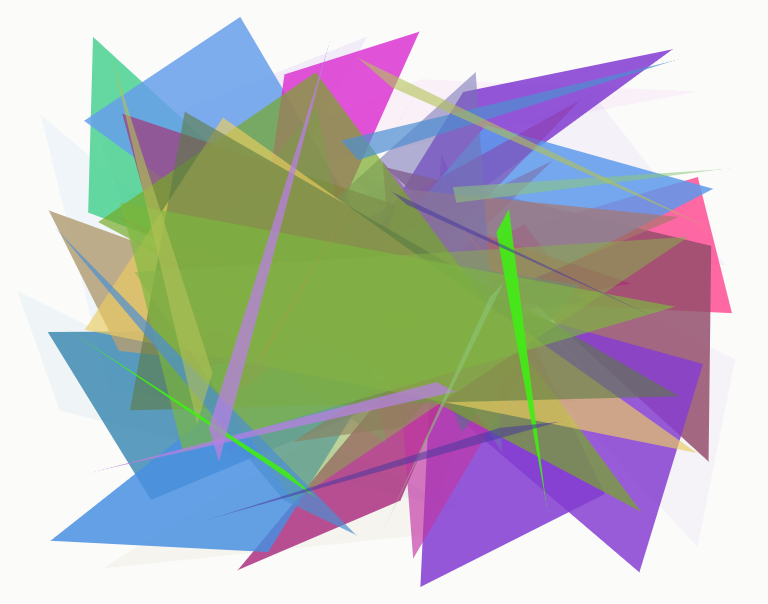
Reproduce this background procedurally as a Shadertoy shader.

```glsl
// Overlapping translucent triangles in a bright, spiky heap on white.

const vec3 PAPER = vec3(0.985, 0.988, 0.982);
const vec3 PLUM = vec3(0.60, 0.22, 0.38);
const float TAU = 6.2831853;
const float GOLDEN_ANGLE = 2.39996;
const float SQUARENESS = 0.6;     // how far the heap reaches into the corners
const float SPIKE_ALPHA = 0.84;
const int VEILS = 7;
const int SPIKES = 13;
const int SHARDS = 12;
const int WEDGES = 5;
const int SLIVERS = 14;

// Spike colours, counter-clockwise from the right.
const vec3 SPIKE_INK[SPIKES] = vec3[SPIKES](
    vec3(1.00, 0.30, 0.58), vec3(0.36, 0.60, 0.92), vec3(0.50, 0.22, 0.82),
    vec3(0.86, 0.20, 0.82), vec3(0.40, 0.62, 0.92), vec3(0.28, 0.82, 0.56),
    vec3(0.70, 0.62, 0.46), vec3(0.24, 0.54, 0.70), vec3(0.28, 0.56, 0.88),
    vec3(0.67, 0.18, 0.50), vec3(0.50, 0.22, 0.82), vec3(0.52, 0.24, 0.82),
    vec3(0.58, 0.30, 0.42));

// Colour and opacity of the broad central wedges.
const vec4 WEDGE_INK[WEDGES] = vec4[WEDGES](
    vec4(0.46, 0.66, 0.14, 0.68), vec4(0.92, 0.80, 0.38, 0.66),
    vec4(0.36, 0.48, 0.26, 0.60), vec4(0.48, 0.72, 0.24, 0.66),
    vec4(0.52, 0.70, 0.28, 0.50));

const vec4 SLIVER_INK[7] = vec4[7](
    vec4(0.55, 0.78, 0.48, 0.55), vec4(0.30, 0.56, 0.82, 0.70),
    vec4(0.25, 0.93, 0.08, 0.90), vec4(0.85, 0.52, 0.22, 0.55),
    vec4(0.72, 0.50, 0.88, 0.75), vec4(0.28, 0.22, 0.62, 0.55),
    vec4(0.70, 0.76, 0.34, 0.60));

// Next random value in 0..1.
float rand(inout uint seed) {
    seed = seed * 747796405u + 2891336453u;
    uint word = ((seed >> ((seed >> 28u) + 4u)) ^ seed) * 277803737u;
    return float(((word >> 22u) ^ word) >> 8u) / 16777216.0;
}

float randIn(inout uint seed, float low, float high) {
    return mix(low, high, rand(seed));
}

// Point around the centre; radius 0.5 just touches the canvas border.
vec2 polar(float angle, float radius) {
    vec2 dir = vec2(cos(angle), sin(angle));
    float reach = mix(1.0, 1.0 / max(abs(dir.x), abs(dir.y)), SQUARENESS);
    return dir * reach * radius * vec2(iResolution.x / iResolution.y, 1.0);
}

float cross2(vec2 a, vec2 b) { return a.x * b.y - a.y * b.x; }

float edgeDistance(vec2 p, vec2 a, vec2 b) {
    return cross2(normalize(b - a), p - a);
}

// Antialiased inwards only, so nothing leaks across the border.
float triangle(vec2 p, vec2 a, vec2 b, vec2 c) {
    float winding = sign(cross2(b - a, c - a));
    float inside = winding * edgeDistance(p, a, b);
    inside = min(inside, winding * edgeDistance(p, b, c));
    inside = min(inside, winding * edgeDistance(p, c, a));
    return clamp(inside * iResolution.y, 0.0, 1.0);
}

void mainImage(out vec4 fragColor, in vec2 fragCoord) {
    vec2 p = (fragCoord - 0.5 * iResolution.xy) / iResolution.y;
    vec3 col = PAPER;
    uint seed = 29u;

    // Barely visible veils
    for (int i = 0; i < VEILS; i++) {
        float t = GOLDEN_ANGLE * float(i) + 0.7;
        vec2 a = polar(t, randIn(seed, 0.44, 0.49));
        vec2 b = polar(t + randIn(seed, 0.4, 1.0), randIn(seed, 0.35, 0.48));
        vec2 c = polar(t + randIn(seed, 1.6, 3.0), randIn(seed, 0.1, 0.4));
        vec3 ink = SPIKE_INK[(i * 4 + 3) % SPIKES];
        col = mix(col, ink, randIn(seed, 0.03, 0.15) * triangle(p, a, b, c));
    }
    // Strong spikes pointing outwards, stacked in shuffled order
    for (int i = 0; i < SPIKES; i++) {
        int k = (i * 5) % SPIKES;
        float t = TAU * (float(k) + randIn(seed, -0.3, 0.3)) / float(SPIKES);
        vec2 a = polar(t, randIn(seed, 0.44, 0.49));
        vec2 b = polar(t + randIn(seed, 0.35, 0.8), randIn(seed, 0.29, 0.44));
        vec2 c = polar(t + randIn(seed, 2.0, 3.6), randIn(seed, 0.06, 0.3));
        col = mix(col, SPIKE_INK[k], SPIKE_ALPHA * triangle(p, a, b, c));
    }
    // Thinner shards that muddle the middle
    for (int i = 0; i < SHARDS; i++) {
        float t = GOLDEN_ANGLE * float(i);
        vec2 a = polar(t, randIn(seed, 0.22, 0.43));
        vec2 b = polar(t + randIn(seed, 0.5, 1.4), randIn(seed, 0.1, 0.38));
        vec2 c = polar(t + randIn(seed, 2.0, 4.0), randIn(seed, 0.05, 0.33));
        vec3 ink = mix(SPIKE_INK[(i * 7 + 2) % SPIKES], PLUM, 0.4);
        col = mix(col, ink, randIn(seed, 0.35, 0.7) * triangle(p, a, b, c));
    }
    // Broad green and yellow wedges falling to the lower right
    for (int i = 0; i < WEDGES; i++) {
        float t = -0.9 + 0.3 * float(i) + randIn(seed, -0.1, 0.1);
        vec2 a = polar(t, randIn(seed, 0.37, 0.46));
        vec2 b = polar(t + randIn(seed, 2.2, 2.8), randIn(seed, 0.3, 0.42));
        vec2 c = polar(t + randIn(seed, 3.5, 4.2), randIn(seed, 0.28, 0.4));
        col = mix(col, WEDGE_INK[i].rgb, WEDGE_INK[i].a * triangle(p, a, b, c));
    }
    // Long slivers on top
    for (int i = 0; i < SLIVERS; i++) {
        float t = GOLDEN_ANGLE * float(i) + 0.45;
        float turn = t + randIn(seed, 0.5, 2.4);
        float radius = randIn(seed, 0.12, 0.36);
        vec2 a = polar(t, randIn(seed, 0.3, 0.48));
        vec2 b = polar(turn, radius);
        vec2 c = polar(turn + randIn(seed, 0.05, 0.3), radius * 1.15);
        vec4 ink = SLIVER_INK[i % 7];
        col = mix(col, ink.rgb, ink.a * triangle(p, a, b, c));
    }
    fragColor = vec4(col, 1.0);
}
```
